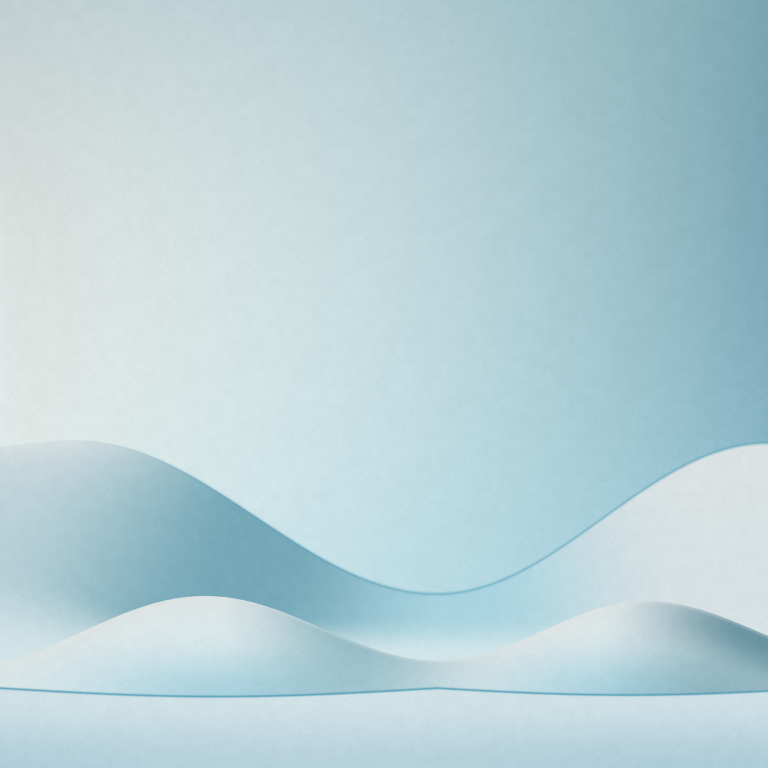
Give the GLSL for this background, as a Shadertoy shader.

```glsl
// Soft pale-blue studio backdrop with two layers of smooth rolling dunes above a floor.

const float PI = 3.14159265;

const vec3 PALE = vec3(0.87, 0.89, 0.89);
const vec3 HAZE = vec3(0.85, 0.91, 0.92);
const vec3 TEAL = vec3(0.46, 0.66, 0.72);
const vec3 DEEP = vec3(0.39, 0.56, 0.62);
const vec3 RIM  = vec3(0.32, 0.61, 0.71);

// Half-cosine ramp from 0 at a to 1 at b.
float ease(float a, float b, float x) {
    return 0.5 - 0.5 * cos(PI * clamp((x - a) / (b - a), 0.0, 1.0));
}

float bell(float x, float centre, float width) {
    float d = (x - centre) / width;
    return exp(-d * d);
}

// Smooth curve through three colours at t = 0, 0.5 and 1.
vec3 blend3(vec3 a, vec3 b, vec3 c, float t) {
    return a * (1.0 - t) * (1.0 - 2.0 * t) + b * 4.0 * t * (1.0 - t) + c * t * (2.0 * t - 1.0);
}

float hash(vec2 p) {
    return fract(sin(dot(p, vec2(127.1, 311.7))) * 43758.5);
}

float noise(vec2 p) {
    vec2 i = floor(p), f = smoothstep(0.0, 1.0, fract(p));
    float low = mix(hash(i), hash(i + vec2(1, 0)), f.x);
    float high = mix(hash(i + vec2(0, 1)), hash(i + vec2(1, 1)), f.x);
    return mix(low, high, f.y) - 0.5;
}

// Outlines, as heights above the lower edge.
float backRidge(float x) {
    return 0.412 + 0.015 * ease(-0.08, 0.098, x)
         - 0.2005 * ease(0.098, 0.569, x) + 0.1966 * ease(0.569, 1.0, x);
}

float frontRidge(float x) {
    return 0.1315 + 0.0925 * ease(-0.052, 0.267, x) - 0.0846 * ease(0.267, 0.573, x)
         + 0.0781 * ease(0.573, 0.84, x) - 0.0794 * ease(0.84, 1.133, x);
}

float floorLine(float x) {
    float leftBowl = 0.011 * sin(PI * clamp(x / 0.569, 0.0, 1.0));
    float rightBowl = 0.009 * sin(PI * clamp((x - 0.569) / 0.5, 0.0, 1.0));
    return 0.104 - leftBowl - rightBowl;
}

vec3 skyColor(vec2 p) {
    float t = clamp((1.0 - p.y) / 0.75, 0.0, 1.0);
    vec3 left   = blend3(vec3(0.75, 0.81, 0.82), vec3(0.86, 0.88, 0.87), vec3(0.87, 0.92, 0.92), t);
    vec3 centre = blend3(vec3(0.70, 0.80, 0.82), vec3(0.77, 0.86, 0.875), vec3(0.75, 0.87, 0.90), t);
    vec3 right  = blend3(vec3(0.48, 0.65, 0.70), vec3(0.50, 0.67, 0.73), vec3(0.57, 0.76, 0.82), t);
    vec3 color = blend3(left, centre, right, p.x);
    // Cool glow along the left side
    float glow = exp(-p.x / 0.01) * bell(p.y, 0.52, 0.22);
    return mix(color, vec3(0.87, 0.93, 0.95), 0.6 * glow);
}

vec3 backColor(vec2 p, float depth) {
    // Shading runs diagonally down the left slope
    float s = p.x + 0.4 * (0.4 - p.y);
    vec3 color = mix(vec3(0.71, 0.81, 0.84), TEAL, smoothstep(0.03, 0.36, s));
    color = mix(color, vec3(0.66, 0.83, 0.88), smoothstep(0.41, 0.67, s));
    color = mix(color, vec3(0.84, 0.88, 0.89), smoothstep(0.60, 0.92, p.x));
    // Lit crests and mist in the valleys
    float leftCrest = exp(-depth / 0.05) * smoothstep(0.30, 0.06, p.x);
    float rightCrest = exp(-depth / 0.09) * smoothstep(0.66, 0.90, p.x);
    color = mix(color, PALE, 0.8 * leftCrest + 0.7 * rightCrest);
    float mistTop = 0.20 + 0.07 * smoothstep(0.22, 0.0, p.x);
    return mix(color, HAZE, 0.85 * smoothstep(mistTop, 0.145, p.y));
}

vec3 frontColor(vec2 p, float depth, float height) {
    vec3 color = mix(HAZE, PALE, exp(-depth / 0.03));
    // Cool shade gathers at the base of each mound
    float mounds = bell(p.x, 0.29, 0.17) + bell(p.x, 0.82, 0.17);
    color = mix(color, vec3(0.62, 0.80, 0.86), 0.8 * smoothstep(0.085, 0.0, height) * mounds);
    // Slopes turned away from the light
    float valley = smoothstep(0.27, 0.45, p.x) * smoothstep(0.66, 0.45, p.x);
    float rightSide = smoothstep(0.78, 0.99, p.x + 0.3 * depth);
    color = mix(color, TEAL, 0.68 * valley * mix(0.6, 1.0, exp(-depth / 0.05)));
    return mix(color, DEEP, rightSide * mix(0.95, 0.5, smoothstep(0.01, 0.07, depth)));
}

vec3 floorColor(vec2 p) {
    vec3 color = mix(vec3(0.68, 0.80, 0.85), vec3(0.81, 0.88, 0.90), smoothstep(0.0, 0.095, p.y));
    return mix(color, HAZE, 0.2 * bell(p.x, 0.4, 0.35));
}

void mainImage(out vec4 fragColor, in vec2 fragCoord) {
    vec2 p = fragCoord / iResolution.xy;
    float aa = 0.7 / iResolution.y;
    float back = backRidge(p.x) - p.y;
    float front = frontRidge(p.x) - p.y;
    float ground = floorLine(p.x) - p.y;

    // Sky, then far dunes with a thin cool outline
    vec3 color = mix(skyColor(p), backColor(p, max(back, 0.0)), smoothstep(-aa, aa, back));
    color = mix(color, RIM, 0.45 * bell(back, 0.0, 0.0022) * smoothstep(0.12, 0.4, p.x));

    // Near dunes, lit along their crests
    vec3 mound = frontColor(p, max(front, 0.0), max(-ground, 0.0));
    mound = mix(mound, PALE, 0.3 * bell(front, 0.001, 0.0025));
    color = mix(color, mound, smoothstep(-aa, aa, front));

    // Floor and contact line
    color = mix(color, floorColor(p), smoothstep(-aa, aa, ground));
    color = mix(color, RIM, 0.8 * bell(ground, 0.0, 0.0016));

    // Paper-like mottling and fine grain
    color += 0.012 * noise(p * 90.0) + 0.016 * noise(p * 400.0);
    fragColor = vec4(color, 1.0);
}
```
